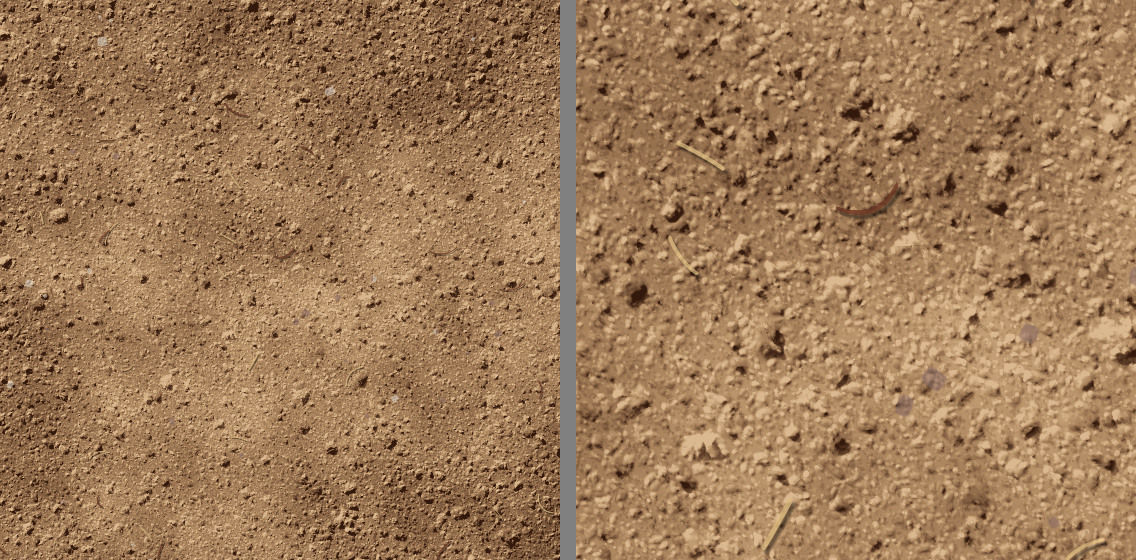
Left: the whole. Right: its middle third, enlarged.
Reproduce this texture procedurally as a WebGL 1 fragment shader.

```glsl
precision highp float;
// Dry, sunlit soil with crumbs, small stones, straw and twigs.

uniform vec2 u_resolution;

#define BASE_TONE 0.613
#define RELIEF 0.122
#define SHADOW 0.33
#define STONE_TINT 0.2
#define PATCH_TONE 0.1
#define CLUMP_TONE 0.065
#define STONE_HEIGHT 0.75
#define SUN_SLOPE 0.7
#define SUN_STEP 0.0021
#define SUN_DIR vec2(-0.6, 0.8)
#define DEBRIS 30

vec3 hash3(vec2 p) {
  vec3 q = fract(p.xyx * vec3(0.1031, 0.1030, 0.0973));
  q += dot(q, q.yxz + 33.33);
  return fract((q.xxy + q.yzz) * q.zyx);
}

mat2 rotation(float angle) {
  float c = cos(angle), s = sin(angle);
  return mat2(c, s, -s, c);
}

// Layered sines, roughly -1 to 1.
float patches(vec2 p) {
  float sum = 0.0, amp = 0.5;
  for (int i = 0; i < 5; i++) {
    p = rotation(0.9) * p * 1.75 + 1.7;
    sum += amp * sin(p.x + 1.4 * sin(p.y));
    amp *= 0.65;
  }
  return sum;
}

// Scattered blocky domes: x = height, y = tint centred on zero.
vec2 stones(vec2 p, float scale, float cover) {
  vec2 grid = p * scale, cell = floor(grid), best = vec2(0.0);
  for (int y = -1; y <= 1; y++) {
    for (int x = -1; x <= 1; x++) {
      vec2 id = cell + vec2(float(x), float(y));
      vec3 place = hash3(id + scale);
      vec3 form = hash3(id + scale + 57.3);
      if (place.z < cover) {
        vec2 d = rotation(6.283 * form.x) * (grid - id - place.xy);
        d.y *= 1.0 + 0.45 * form.y;
        float radius = mix(0.3, 0.72, form.z * form.z);
        float dist = mix(length(d), 1.1 * max(abs(d.x), abs(d.y)), 0.5);
        float dome = radius * smoothstep(0.0, 0.8, 1.0 - dist / radius);
        float tint = fract(place.z * 17.0) - 0.5;
        if (dome > best.x) best = vec2(dome, tint * smoothstep(0.0, 0.15, dome));
      }
    }
  }
  return vec2(best.x * STONE_HEIGHT / scale, best.y);
}

// Stones of five sizes; rough ground carries more of them.
vec2 ground(vec2 p, float rough) {
  p += 0.001 * sin(p.yx * 190.0 + 3.0 * sin(p * 83.0));
  float cover = mix(0.5, 1.25, rough);
  vec2 sum = stones(p, 34.0, 0.1 * cover);
  sum += stones(p, 54.0, 0.32 * cover);
  sum += stones(p, 86.0, 0.65 * cover);
  sum += stones(p, 138.0, 0.85);
  return sum + stones(p, 235.0, 0.9);
}

vec3 soilColor(float tone) {
  vec3 c = mix(vec3(0.25, 0.14, 0.08), vec3(0.42, 0.29, 0.19), clamp((tone - 0.25) / 0.17, -0.3, 1.0));
  c = mix(c, vec3(0.53, 0.39, 0.27), clamp((tone - 0.42) / 0.11, 0.0, 1.0));
  c = mix(c, vec3(0.62, 0.47, 0.33), clamp((tone - 0.53) / 0.09, 0.0, 1.0));
  c = mix(c, vec3(0.71, 0.56, 0.40), clamp((tone - 0.62) / 0.09, 0.0, 1.0));
  return mix(c, vec3(0.81, 0.67, 0.51), clamp((tone - 0.71) / 0.10, 0.0, 1.5));
}

// Coverage of a thin bent stalk.
float stalk(vec2 p, float len, float width, float bend, float blur) {
  p.y -= bend * (p.x * p.x / len - 0.4 * len);
  float d = length(vec2(max(abs(p.x) - len, 0.0), p.y));
  return 1.0 - smoothstep(width - blur, width + blur, d);
}

void main() {
  vec2 p = gl_FragCoord.xy / u_resolution.y;
  float blur = 0.6 / u_resolution.y;
  float patchTone = patches(p * 2.2 + 4.0);
  float rough = smoothstep(-0.8, 0.8, -patchTone);

  // March towards the sun for slope and cast shadow.
  vec2 here = ground(p, rough);
  float slope = 0.0, blocked = 0.0;
  for (int i = 1; i <= 4; i++) {
    float reach = SUN_STEP * float(i);
    float rise = ground(p + SUN_DIR * reach, rough).x - here.x;
    if (i == 1) slope = -rise / SUN_STEP;
    blocked = max(blocked, rise - SUN_SLOPE * reach);
  }
  float depth = mix(0.8, 1.12, rough);
  float tone = BASE_TONE + PATCH_TONE * patchTone + STONE_TINT * here.y;
  tone += CLUMP_TONE * patches(p * 11.0);
  tone += RELIEF * depth * clamp(slope, -1.8, 1.8);
  tone -= SHADOW * depth * smoothstep(0.0, 0.004, blocked);
  tone += 0.18 * stones(p + 3.0, 360.0, 0.8).y;
  vec3 color = soilColor(tone);

  // Rare pale and rosy stones.
  float pale = stones(p + 7.0, 60.0, 0.01).x * 60.0;
  vec3 paleColor = mix(vec3(0.68, 0.53, 0.46), vec3(0.90, 0.82, 0.74), step(0.5, hash3(floor(p * 9.0)).x));
  color = mix(color, paleColor * (0.85 + 0.1 * slope), 0.8 * smoothstep(0.03, 0.15, pale));

  // Straw and reddish twigs with their shadows.
  for (int i = 0; i < DEBRIS; i++) {
    vec3 a = hash3(vec2(float(i) * 7.0 + 3.0, 11.0));
    vec3 b = hash3(vec2(float(i) * 5.0 + 2.0, 83.0));
    vec2 offset = p - a.xy * vec2(u_resolution.x / u_resolution.y, 1.0);
    mat2 turn = rotation(6.283 * a.z);
    float len = mix(0.007, 0.026, b.x), width = mix(0.0007, 0.0016, b.y);
    float bend = 0.9 * (b.z - 0.5);
    float shade = stalk(turn * (offset + SUN_DIR * 0.003), len, width, bend, 0.0012);
    vec3 stem = mix(vec3(0.83, 0.70, 0.48), vec3(0.43, 0.23, 0.15), step(0.6, fract(b.x * 13.0)));
    color *= 1.0 - 0.4 * shade;
    color = mix(color, stem * (1.0 + 0.06 * slope), 0.9 * stalk(turn * offset, len, width, bend, blur));
  }
  gl_FragColor = vec4(color, 1.0);
}
```
